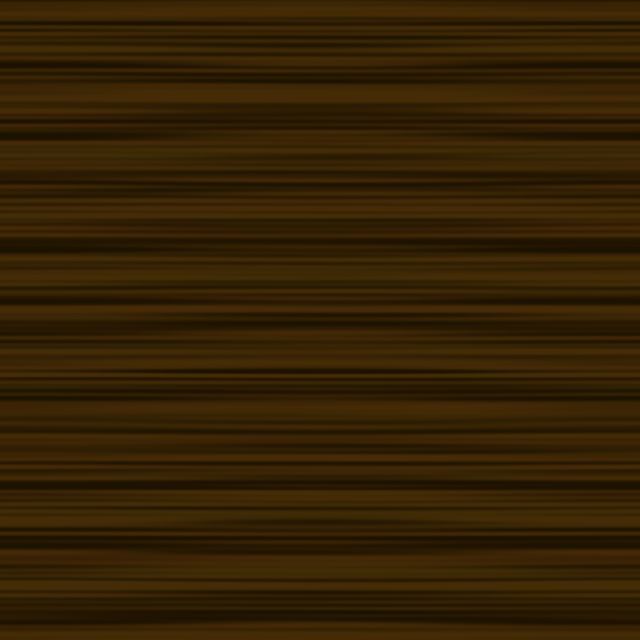
This texture is drawn by a Shadertoy shader. Its source:

```glsl
const float TAU = 6.28319;

float hash(float n) {
    return fract(sin(n * 12.99) * 4375.85);
}

// Layered sines stacked in y that drift slowly in x: x = streaks, y = hue shift
vec2 woodGrain(vec2 uv) {
    vec2 sum = vec2(0.0);
    float sway = cos(TAU * uv.x);
    float skew = sin(TAU * uv.x);
    for (int i = 0; i < 40; i++) {
        float id = float(i) + 1.0;
        float frequency = 7.0 * pow(16.0, (id - hash(id)) / 40.0);
        float drift = 2.6 * (hash(id + 51.3) - 0.5) * sway
                    + 0.7 * (hash(id + 87.9) - 0.5) * skew;
        float phase = TAU * (frequency * uv.y + hash(id + 23.7)) + drift;
        // Fade layers too fine for the canvas
        float visible = 1.0 - smoothstep(0.25, 0.5, frequency / iResolution.y);
        sum += visible * vec2(sin(phase), sin(0.7 * phase + 9.0 * hash(id + 5.1)));
    }
    return sum / sqrt(20.0);
}

void mainImage(out vec4 fragColor, in vec2 fragCoord) {
    vec2 uv = fragCoord / iResolution.xy;
    vec2 grain = woodGrain(uv);

    // Broad warm bands broken by narrow dark streaks
    vec3 darkWood = vec3(0.11, 0.07, 0.0);
    vec3 lightWood = vec3(0.27, 0.17, 0.025);
    float lightness = smoothstep(-2.5, 1.85, grain.x);
    vec3 color = mix(darkWood, lightWood, lightness);

    // Slight swing between red and olive
    color += 0.005 * grain.y * lightness * vec3(1.0, -0.6, 0.2);
    fragColor = vec4(color, 1.0);
}
```
